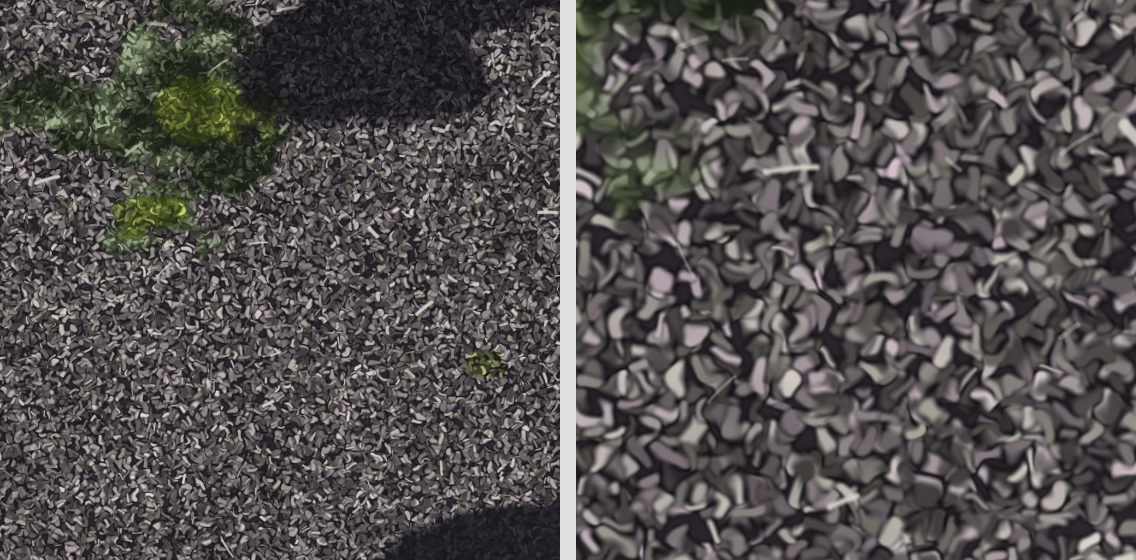
Left: the whole. Right: its middle third, enlarged.
Reproduce this texture procedurally as a three.js fragment shader.

```glsl
// Sunlit wood chip mulch with a green plant, pale splinters and soft shadows.
varying vec2 vUv;

float hash(vec2 p) {
  return fract(sin(dot(p, vec2(127.1, 311.7))) * 43758.5453);
}

float noise(vec2 p) {
  vec2 i = floor(p);
  vec2 f = fract(p);
  f = f * f * (3.0 - 2.0 * f);
  return mix(mix(hash(i), hash(i + vec2(1.0, 0.0)), f.x),
             mix(hash(i + vec2(0.0, 1.0)), hash(i + 1.0), f.x), f.y);
}

float fbm(vec2 p) {
  float sum = 0.0;
  float weight = 0.53;
  for (int i = 0; i < 4; i++) {
    sum += weight * noise(p);
    p = p * 2.03 + 17.3;
    weight *= 0.5;
  }
  return sum;
}

// Signed distance to a rounded bar, turned by angle and bent along its length
float barDistance(vec2 p, float angle, float halfLength, float radius, float bend) {
  float c = cos(angle);
  float s = sin(angle);
  p = vec2(c * p.x + s * p.y, c * p.y - s * p.x);
  p.y += bend * p.x * p.x;
  return length(vec2(max(abs(p.x) - halfLength, 0.0), p.y)) - radius;
}

// One layer of overlapping chips, each with a faint dark rim on what lies below
vec3 scatterChips(vec3 color, vec2 uv, float layer) {
  vec2 p = uv * (45.0 + 7.0 * layer) + layer * 31.7;
  vec2 cell = floor(p);
  for (int y = -1; y <= 1; y++) {
    for (int x = -1; x <= 1; x++) {
      vec2 id = cell + vec2(float(x), float(y));
      vec2 center = id + vec2(hash(id + 3.1), hash(id + 7.7));
      float d = barDistance(p - center, hash(id + 11.3) * 3.14159,
                            mix(0.06, 0.45, hash(id + 19.9)),
                            mix(0.10, 0.27, hash(id + 23.5)),
                            mix(-0.5, 0.5, hash(id + 29.1)));
      float shade = mix(0.23, 0.79, pow(hash(id + 37.3), 1.25));
      vec3 tint = mix(vec3(1.05, 0.96, 1.01), vec3(1.02, 1.01, 0.94), hash(id + 41.9));
      color *= 1.0 - 0.3 * smoothstep(0.28, 0.0, d);
      color = mix(color, shade * tint, smoothstep(0.13, -0.14, d));
    }
  }
  return color;
}

// Sparse pale splinters, mostly leaning up to the right
vec3 scatterSplinters(vec3 color, vec2 uv, float scale, float share, float opacity) {
  vec2 p = uv * scale;
  vec2 cell = floor(p);
  for (int y = -1; y <= 1; y++) {
    for (int x = -1; x <= 1; x++) {
      vec2 id = cell + vec2(float(x), float(y));
      vec2 center = id + vec2(hash(id + 51.3), hash(id + 57.1));
      float angle = mix(-0.2, 0.9, hash(id + 61.7));
      if (hash(id + 67.9) < 0.2) angle += 1.7;
      float d = barDistance(p - center, angle, mix(0.07, 0.2, hash(id + 71.3)),
                            mix(0.012, 0.032, hash(id + 73.7)), 0.3);
      float present = step(hash(id + 83.1), share);
      color = mix(color, vec3(0.85, 0.83, 0.80),
                  present * opacity * smoothstep(0.016, -0.016, d));
    }
  }
  return color;
}

// Soft round patch with a ragged rim
float patchMask(vec2 uv, vec2 center, vec2 size, float ragged) {
  return smoothstep(1.2, 0.7, length((uv - center) / size) + ragged);
}

void main() {
  vec2 uv = vUv;
  float broad = fbm(uv * 7.0);
  float ragged = fbm(uv * 16.0 + 5.0) - 0.5;

  // Mulch, slightly warped so that the chips look torn
  vec3 color = vec3(0.15, 0.14, 0.16);
  vec2 torn = uv + 0.007 * (vec2(noise(uv * 95.0), noise(uv * 95.0 + 40.0)) - 0.5);
  for (int i = 0; i < 4; i++) color = scatterChips(color, torn, float(i));
  color *= 0.72 + 0.3 * broad + 0.3 * fbm(uv * 26.0 + 3.0);
  color = color * 0.96 + vec3(0.017, 0.012, 0.018);
  color = scatterSplinters(color, uv, 9.0, 0.28, 0.9);
  color = scatterSplinters(color, uv, 17.0, 0.25, 0.4);

  // Plant: blurred leaf clumps with pale glints, yellower at the tips
  float light = dot(color, vec3(0.333));
  float clump = fbm(uv * vec2(20.0, 28.0) + 9.0);
  float leafLight = smoothstep(0.32, 0.88, 0.75 * clump + 0.45 * light);
  vec3 leaf = mix(vec3(0.09, 0.12, 0.07), vec3(0.47, 0.53, 0.38), leafLight);
  leaf += 0.5 * smoothstep(0.6, 0.95, leafLight) * vec3(0.3, 0.32, 0.34);
  float tips = max(patchMask(uv, vec2(0.37, 0.79), vec2(0.09, 0.05), ragged * 2.2),
                   patchMask(uv, vec2(0.24, 0.62), vec2(0.07, 0.03), ragged * 2.2));
  leaf = mix(leaf, leaf * vec3(1.15, 1.15, 0.7) + vec3(0.06, 0.07, 0.01), tips);
  float plant = max(patchMask(uv, vec2(0.29, 0.78), vec2(0.18, 0.19), ragged * 2.2),
                    patchMask(uv, vec2(0.13, 0.80), vec2(0.14, 0.07), ragged * 2.2));
  color = mix(color, leaf, 0.85 * max(plant, 0.8 * tips));
  float sprout = patchMask(uv, vec2(0.87, 0.34), vec2(0.04, 0.03), ragged * 2.0);
  color *= mix(vec3(1.0), vec3(0.96, 1.05, 0.75), sprout);

  // Shadows: a slanted band at the top and a smooth mound in the corner
  float left = uv.x - 0.42 - 0.7 * max(uv.y - 0.88, 0.0);
  float right = 0.88 + 1.6 * max(uv.y - 0.93, 0.0) - uv.x;
  float below = uv.y - 0.735 - 0.22 * (uv.x - 0.42);
  float band = smoothstep(-0.02, 0.03, min(min(left, right), below) + 0.14 * ragged);
  color = mix(color, mix(color * 0.42, vec3(0.13, 0.13, 0.17), 0.35), band);
  float mound = length((uv - vec2(1.0, -0.05)) / vec2(0.35, 0.15)) + 0.1 * ragged;
  color = mix(color, mix(color * 0.4, vec3(0.13, 0.13, 0.17), 0.6),
              smoothstep(1.05, 0.95, mound));

  gl_FragColor = vec4(color, 1.0);
}
```
